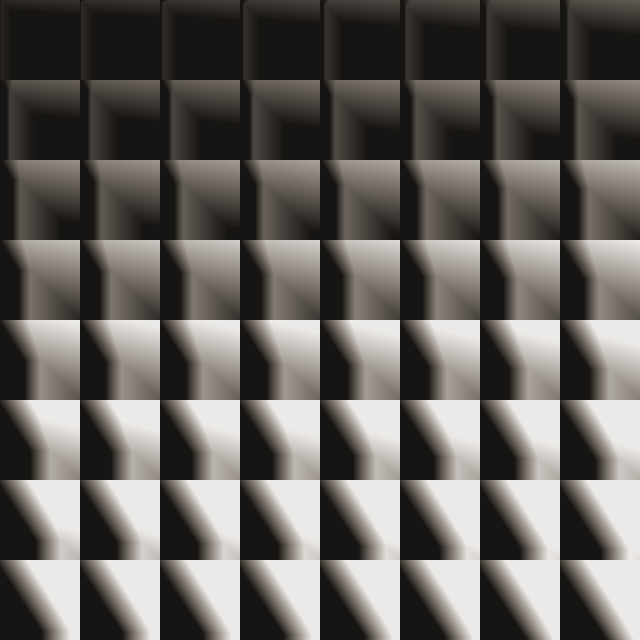
This pattern is drawn by a three.js fragment shader. Its source:

```glsl
varying vec2 vUv;

const float TILES = 8.0;              // repeats across and down
const float SHADE_MIN = 0.085;
const float SHADE_MAX = 0.92;
const float LIGHT_START = 0.20;       // top right brightness of the first tile
const float LIGHT_GAIN = 1.48;        // brightness gained by the last tile
const float FOLD_FALLOFF = 0.62;      // darkening toward the lower right corner
const float SHADOW_TOP = -0.12;       // dark edge at the tile top, per fold size
const float SHADOW_FOLD = 0.55;       // dark edge at the fold, per fold size
const vec3 WARM_TINT = vec3(0.018, -0.008, -0.036);

// Folded sheet: pos runs right and down, fold is the crease position
float foldedShade(vec2 pos, float progress) {
  float fold = max(progress, 0.01);

  // Planes meeting along the diagonal
  float sideGain = 0.04 + 0.2 * progress;
  float light = LIGHT_START + LIGHT_GAIN * progress
    - FOLD_FALLOFF * min(pos.x, pos.y) + sideGain * (pos.x - 1.0);

  // Shadow slants down to the fold, then drops straight
  float descent = min(pos.y / fold, 1.0);
  float darkEdge = fold * mix(SHADOW_TOP, SHADOW_FOLD, descent);
  float litEdge = mix(0.1 + 0.5 * fold, fold, descent);
  float lit = clamp((pos.x - darkEdge) / (litEdge - darkEdge), 0.0, 1.0);

  return clamp(light * lit, SHADE_MIN, SHADE_MAX);
}

vec3 shadeColor(float shade) {
  return vec3(shade) + WARM_TINT * 4.0 * shade * (1.0 - shade);
}

vec3 tileColor(vec2 uv) {
  vec2 grid = clamp(vec2(uv.x, 1.0 - uv.y), 0.0, 0.99999) * TILES;
  vec2 cell = floor(grid);
  // Tiles advance in reading order
  float progress = (cell.y * TILES + cell.x) / (TILES * TILES - 1.0);
  return shadeColor(foldedShade(fract(grid), progress));
}

void main() {
  // Four samples smooth the tile seams
  vec2 stepX = dFdx(vUv);
  vec2 stepY = dFdy(vUv);
  vec3 color = vec3(0.0);
  for (int i = 0; i < 2; i++) {
    for (int j = 0; j < 2; j++) {
      vec2 offset = vec2(float(i), float(j)) * 0.5 - 0.25;
      color += tileColor(vUv + stepX * offset.x + stepY * offset.y);
    }
  }
  gl_FragColor = vec4(color * 0.25, 1.0);
}
```
